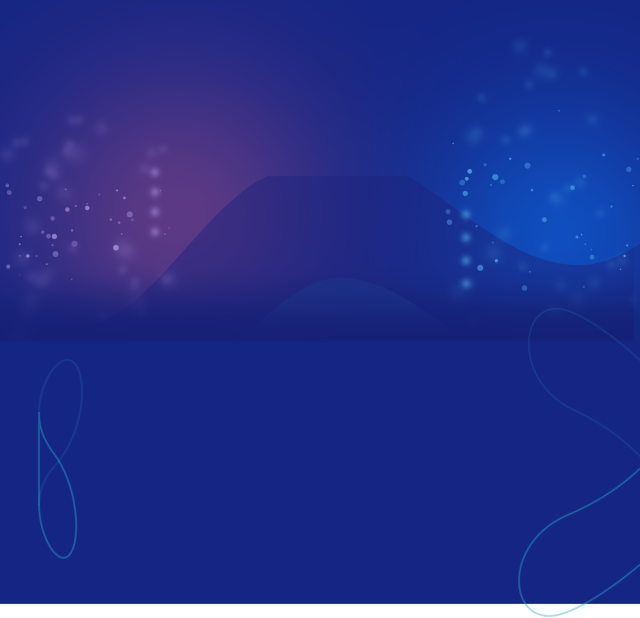
Give the GLSL for this background, as a WebGL 1 fragment shader.

```glsl
precision highp float;
// Deep blue backdrop: a warm and a cool glow behind a flat-topped hill, with
// drifting specks of light, a dark fade, and thin ribbon loops above a white foot.
// Built from sine profiles, Gaussian glows, hashed dots and sampled Bezier curves.
uniform vec2 u_resolution;

const float ASPECT = 0.965;          // canvas height in units of its width
const vec3 BASE = vec3(0.08, 0.145, 0.515);
const vec3 WARM = vec3(0.36, 0.225, 0.52);
const vec3 COOL = vec3(0.06, 0.32, 0.77);
const vec3 HILL = vec3(0.11, 0.135, 0.49);
const vec3 SHADE = vec3(0.08, 0.125, 0.46);
const vec3 MOUND = vec3(0.11, 0.20, 0.53);
const vec3 LILAC = vec3(0.66, 0.56, 0.88);
const vec3 AQUA = vec3(0.32, 0.70, 0.92);
const vec3 RIBBON = vec3(0.16, 0.68, 0.82);
const vec2 WARM_AT = vec2(0.28, 0.63);
const vec2 COOL_AT = vec2(0.875, 0.60);
const float HILL_TOP = 0.690;
const float FOOT = 0.022;
const float FADE_END = 0.428;
const float LINE_HALF = 0.0014;
const int SPECKS = 38;
const int CURVE_STEPS = 16;

float hash(float n) { return fract(sin(n * 12.9898) * 43758.5453); }

float glow(vec2 d, float tightness) { return exp(-dot(d, d) * tightness); }

// Height of the flat-topped hill, with a valley on its right
float hillHeight(float x) {
  float rise = 0.577 + 0.124 * sin(clamp(9.0 * (x - 0.29), -1.571, 1.571));
  float d = x - 0.905;
  float valley = 0.551 + 0.0905 * (1.0 - cos(min(abs(d) * (d > 0.0 ? 9.4 : 8.0), 3.1416)));
  return min(HILL_TOP, x < 0.53 ? rise : valley);
}

float moundHeight(float x) {
  float d = x - 0.531;
  return 0.531 - 0.068 * (1.0 - cos(min(abs(d) * (d < 0.0 ? 12.5 : 10.0), 3.1416)));
}

float segment(vec2 p, vec2 a, vec2 b) {
  vec2 ab = b - a;
  return length(p - a - ab * clamp(dot(p - a, ab) / dot(ab, ab), 0.0, 1.0));
}

float bezier(vec2 p, vec2 a, vec2 b, vec2 c, vec2 d) {
  float nearest = 9.0;
  vec2 last = a;
  for (int i = 1; i <= CURVE_STEPS; i++) {
    float t = float(i) / float(CURVE_STEPS), s = 1.0 - t;
    vec2 next = s * s * (s * a + 3.0 * t * b) + t * t * (3.0 * s * c + t * d);
    nearest = min(nearest, segment(p, last, next));
    last = next;
  }
  return nearest;
}

float leftLoop(vec2 p) {
  float d = bezier(p, vec2(0.061, 0.177), vec2(0.061, 0.135), vec2(0.082, 0.094), vec2(0.099, 0.094));
  d = min(d, bezier(p, vec2(0.099, 0.094), vec2(0.113, 0.094), vec2(0.119, 0.118), vec2(0.119, 0.143)));
  d = min(d, bezier(p, vec2(0.119, 0.143), vec2(0.119, 0.190), vec2(0.103, 0.230), vec2(0.087, 0.253)));
  return min(d, bezier(p, vec2(0.087, 0.253), vec2(0.070, 0.275), vec2(0.061, 0.295), vec2(0.061, 0.320)));
}

float rightLoop(vec2 p) {
  float d = bezier(p, vec2(1.01, 0.243), vec2(0.967, 0.200), vec2(0.925, 0.177), vec2(0.885, 0.160));
  d = min(d, bezier(p, vec2(0.885, 0.160), vec2(0.840, 0.140), vec2(0.811, 0.100), vec2(0.811, 0.058)));
  d = min(d, bezier(p, vec2(0.811, 0.058), vec2(0.811, 0.025), vec2(0.830, 0.003), vec2(0.858, 0.003)));
  return min(d, bezier(p, vec2(0.858, 0.003), vec2(0.895, 0.003), vec2(0.965, 0.052), vec2(1.01, 0.092)));
}

// Small crisp specks near the centre, mixed with wide soft ones
float specks(vec2 p, vec2 centre, vec2 spread, float seed, float px) {
  float light = 0.0;
  for (int i = 0; i < SPECKS; i++) {
    float n = seed + float(i) * 5.0;
    float side = hash(n) - 0.5;
    float lift = 0.5 * (hash(n + 1.0) + hash(n + 2.0)) - 0.5;
    float size = hash(n + 3.0);
    float r = 0.001 + 0.0038 * size * size;
    float d = length(p - centre - spread * vec2(side, lift));
    light += (0.3 + 0.5 * hash(n + 4.0)) * (1.0 - smoothstep(r - px, r + px, d));
    vec2 soft = centre + spread * vec2(hash(n + 2.5) - 0.5, 1.6 * (hash(n + 3.5) - 0.5));
    light += 0.13 * glow(p - soft, mix(4000.0, 18000.0, size));
  }
  return light;
}

// A vertical string of blurred beads
float beads(vec2 p, vec2 top, float gap) {
  float row = clamp(floor((top.y - p.y) / gap + 0.5), 0.0, 3.0);
  return 0.5 * glow(p - top + vec2(0.0, row * gap), 18000.0);
}

float stroke(float d, float px) { return 1.0 - smoothstep(LINE_HALF - px, LINE_HALF + px, d); }

void main() {
  vec2 p = gl_FragCoord.xy / u_resolution * vec2(1.0, ASPECT);
  float px = 0.75 / u_resolution.x;

  // Glows and hill
  vec3 color = mix(BASE, WARM, glow(p - WARM_AT, 18.0));
  color = mix(color, COOL, 0.9 * glow(p - COOL_AT, 22.0));
  color = mix(color, HILL, 0.48 * smoothstep(-px, px, hillHeight(p.x) - p.y));

  // Lights
  float warmLight = specks(p, vec2(0.13, 0.61), vec2(0.27, 0.22), 3.0, px) + beads(p, vec2(0.242, 0.696), 0.031);
  float coolLight = specks(p, vec2(0.85, 0.64), vec2(0.30, 0.34), 471.0, px) + beads(p, vec2(0.728, 0.630), 0.036);
  color = mix(color, LILAC, min(warmLight, 0.85));
  color = mix(color, AQUA, min(coolLight, 0.85));

  // Dark fade, inner mound, edge strip and plain lower panel
  color = mix(color, SHADE, 0.9 * smoothstep(0.555, 0.445, p.y));
  float mound = smoothstep(-px, px, moundHeight(p.x) - p.y);
  color = mix(color, MOUND, 0.7 * mound * smoothstep(0.435, 0.531, p.y));
  color = mix(color, COOL, 0.12 * step(0.99, p.x) * step(p.y, 0.585));
  color = mix(BASE, color, smoothstep(FADE_END - 0.002, FADE_END + 0.012, p.y));
  color = mix(vec3(1.0), color, smoothstep(FOOT - px, FOOT + px, p.y));

  // Ribbons, each with a faint mirrored twin above
  float bright = min(min(leftLoop(p), rightLoop(p)), segment(p, vec2(0.061, 0.177), vec2(0.061, 0.320)));
  float leftTwin = leftLoop(vec2(0.061 + (p.x - 0.061) / 1.155, 0.497 - p.y));
  float rightTwin = rightLoop(vec2(1.0 - (1.0 - p.x) / 0.92, 0.486 - p.y));
  color = mix(color, RIBBON, 0.14 * stroke(min(leftTwin, rightTwin), px));
  color = mix(color, RIBBON, 0.42 * stroke(bright, px));
  gl_FragColor = vec4(color, 1.0);
}
```
